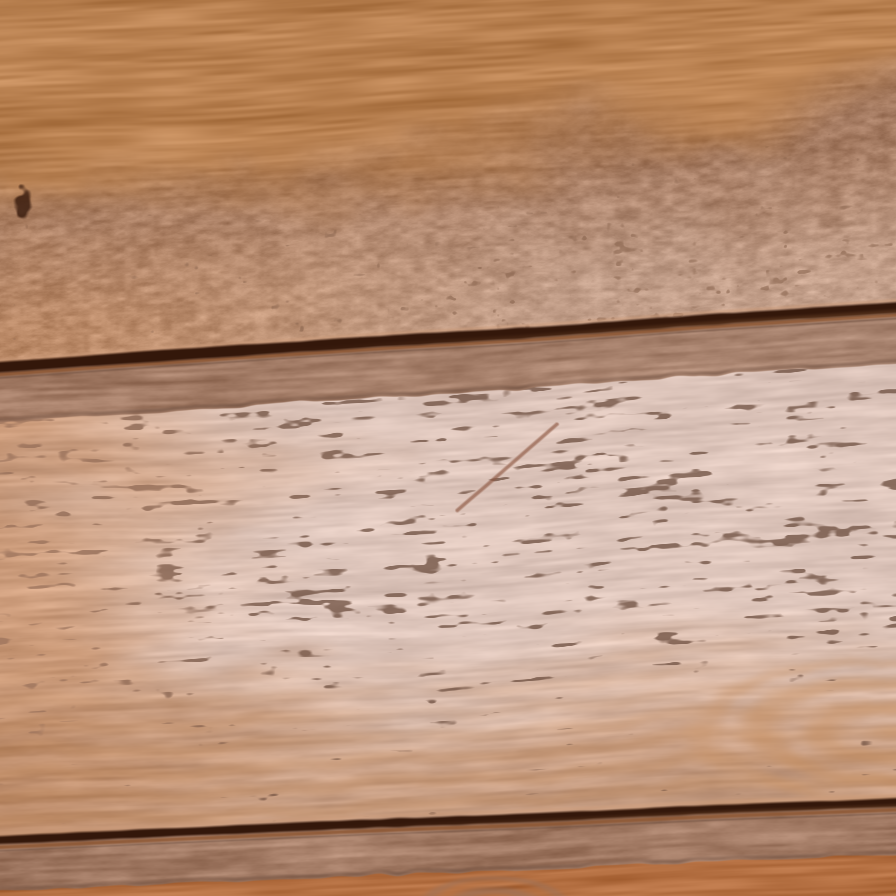
Write a Shadertoy shader that draws this texture.

```glsl
// Weathered, glossy wooden boards with two dark sloping seams, bevels and pore flecks.

const vec3 AMBER  = vec3(0.72, 0.50, 0.31);
const vec3 UMBER  = vec3(0.61, 0.45, 0.36);
const vec3 ROSE   = vec3(0.74, 0.61, 0.54);
const vec3 TAN    = vec3(0.80, 0.61, 0.48);
const vec3 PALE   = vec3(0.87, 0.775, 0.735);
const vec3 RUST   = vec3(0.69, 0.42, 0.24);
const vec3 PORE   = vec3(0.42, 0.30, 0.24);
const vec3 GROOVE = vec3(0.20, 0.09, 0.04);

float hash(vec2 p) {
    return fract(sin(dot(p, vec2(127.1, 311.7))) * 43758.5453);
}

float noise(vec2 p) {
    vec2 i = floor(p), f = fract(p);
    f = f * f * (3.0 - 2.0 * f);
    return mix(mix(hash(i), hash(i + vec2(1, 0)), f.x),
               mix(hash(i + vec2(0, 1)), hash(i + vec2(1, 1)), f.x), f.y);
}

float fbm(vec2 p) {
    float sum = 0.0, amp = 0.5;
    for (int i = 0; i < 4; i++) {
        sum += amp * noise(p);
        p = p * 2.03 + 17.3;
        amp *= 0.5;
    }
    return sum / 0.9375;
}

// Height of seam k: the upper one is steeper.
float seamHeight(float x, float k) {
    return 0.064 + 0.527 * k + x * (0.041 + 0.024 * k) + 0.003 * (noise(vec2(x * 5.0, k)) - 0.5);
}

// Soft band of given half width around d = 0.
float band(float d, float halfWidth, float soft) {
    return 1.0 - smoothstep(halfWidth - soft, halfWidth + soft, abs(d));
}

float segmentDistance(vec2 p, vec2 a, vec2 b) {
    vec2 ab = b - a;
    return length(p - a - ab * clamp(dot(p - a, ab) / dot(ab, ab), 0.0, 1.0));
}

// Fine streaks along the grain, centred on zero.
float grain(vec2 g) {
    return fbm(g * vec2(5.0, 85.0)) + 0.6 * noise(g * vec2(16.0, 260.0)) - 0.8;
}

// Short dark pores; density from 0 to 1.
float flecks(vec2 g, float density) {
    float n = 0.68 * noise(g * vec2(27.0, 165.0)) + 0.32 * noise(g * vec2(85.0, 270.0) + 9.0);
    float cut = mix(0.86, 0.59, density);
    return smoothstep(cut, cut + 0.13, n);
}

// Nested growth rings inside an ellipse.
float rings(vec2 p, vec2 centre, vec2 radius, float count) {
    float d = length((p - centre) / radius) + 0.16 * (fbm(p * 14.0) - 0.5);
    return (0.5 + 0.5 * cos(6.2832 * count * d)) * (1.0 - smoothstep(0.9, 1.1, d));
}

vec3 upperBoard(vec2 p, vec2 g, float above) {
    float edge = 0.80 + 0.12 * p.x * p.x + 0.13 * (fbm(p * vec2(5.0, 9.0)) - 0.5);
    float haze = smoothstep(-0.05, 0.06, edge - p.y);
    float rough = fbm(g * vec2(75.0, 150.0)) - 0.5;
    vec3 wood = AMBER + 0.15 * grain(g) + 0.07 * (fbm(g * vec2(2.0, 22.0)) - 0.5);
    float gloss = smoothstep(0.21, 0.02, above + 0.07 * (fbm(p * 12.0) - 0.5));
    vec3 film = mix(UMBER + 0.03, mix(TAN - 0.06, ROSE + 0.03, smoothstep(0.0, 0.7, p.x)), gloss);
    film += 0.24 * rough + 0.05 * grain(g);
    float pits = flecks(g * vec2(2.2, 0.8), 0.55 * gloss * smoothstep(0.0, 0.6, p.x));
    film = mix(film, UMBER * 0.85, 0.6 * pits);
    vec3 col = mix(wood, film, 0.9 * haze);
    float knot = length((p - vec2(0.025, 0.77)) / vec2(0.008, 0.019)) + noise(p * 130.0) - 0.5;
    return mix(col, GROOVE, 0.8 * smoothstep(1.2, 0.5, knot));
}

vec3 middleBoard(vec2 p, vec2 g, float above) {
    float cloud = fbm(g * vec2(4.0, 11.0)) - 0.5;
    float light = smoothstep(-0.05, 0.42, p.x + 0.35 * cloud);
    float height = smoothstep(0.05, 0.23, above + 0.12 * cloud);
    vec3 col = mix(TAN - 0.05 * (1.0 - height), PALE, light * mix(0.3, 1.0, height));
    col += 0.12 * grain(g) + 0.08 * (fbm(g * vec2(24.0, 90.0)) - 0.5);
    // Broad growth lines and the oval figure near the lower edge.
    float growth = 0.5 + 0.5 * sin(230.0 * (g.y + 0.10 * fbm(p * vec2(3.0, 2.0))));
    col = mix(col, AMBER, 0.28 * growth * (1.0 - height));
    col = mix(col, AMBER + 0.05, 0.4 * rings(p, vec2(1.0, 0.185), vec2(0.23, 0.08), 3.0));
    float density = (0.35 + 0.65 * fbm(g * vec2(3.0, 12.0) + 4.0)) * smoothstep(0.06, 0.24, above);
    col = mix(col, mix(UMBER, PORE, light), 0.75 * flecks(g, density));
    // Diagonal scratch, wavering a little.
    vec2 q = p + 0.008 * (noise(p * 35.0) - 0.5);
    float scratch = segmentDistance(q, vec2(0.51, 0.43), vec2(0.62, 0.525));
    return mix(col, UMBER * vec3(0.9, 0.75, 0.7), 0.65 * smoothstep(0.0035, 0.0005, scratch));
}

void mainImage(out vec4 fragColor, in vec2 fragCoord) {
    vec2 p = fragCoord / iResolution.xy;
    float px = 1.0 / iResolution.y;
    vec2 g = vec2(p.x, p.y - 0.055 * p.x + 0.012 * (noise(p * vec2(4.0, 7.0)) - 0.5));
    float above0 = p.y - seamHeight(p.x, 0.0);
    float above1 = p.y - seamHeight(p.x, 1.0);

    vec3 col = RUST + 0.16 * grain(g);
    col = mix(col, UMBER, 0.6 * rings(p, vec2(0.55, -0.01), vec2(0.08, 0.032), 2.0));
    col = mix(col, middleBoard(p, g, above0), smoothstep(-px, px, above0));
    col = mix(col, upperBoard(p, g, above1), smoothstep(-px, px, above1));

    // Each seam: bevel below, worn lips, then the dark groove.
    for (int i = 0; i < 2; i++) {
        float k = float(i), d = i == 0 ? above0 : above1;
        float wear = noise(vec2(p.x * 45.0, k * 7.0)) - 0.5;
        float depth = 0.058 + 0.004 * k + 0.004 * wear;
        vec3 bevel = mix(UMBER, ROSE, 0.15 + 0.4 * p.x * k) + 0.16 * grain(g) + 0.1 * (fbm(g * vec2(45.0, 120.0)) - 0.5);
        col = mix(col, bevel, smoothstep(-px, px, d + depth) * smoothstep(px, -px, d));
        col = mix(col, PORE, (0.4 + 0.4 * wear) * band(d + depth - 0.003, 0.002, 0.002));
        col = mix(col, TAN, 0.55 * band(d - 0.008, 0.002, 0.002));
        col = mix(col, RUST * 0.8, 0.8 * band(d + 0.008, 0.002, 0.0015));
        col = mix(col, PORE, 0.5 * band(d + 0.012, 0.001, 0.0015));
        vec3 dark = mix(GROOVE, RUST * 0.55, 0.7 * smoothstep(0.001, -0.006, d) * smoothstep(0.2, 0.9, p.x));
        col = mix(col, dark, band(d, 0.0048 + 0.0013 * k + 0.001 * wear, 0.001 + px));
    }
    fragColor = vec4(clamp(col, 0.0, 1.0), 1.0);
}
```
